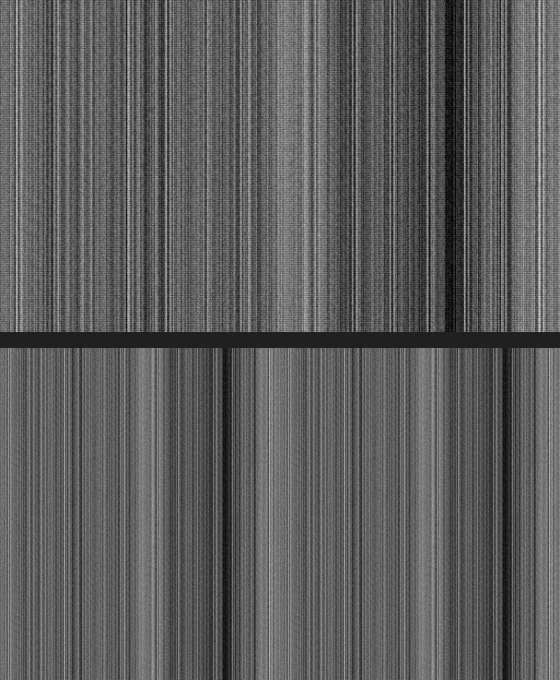
Top, the tile; bottom, the same tile 2 across and 2 down.
Give the GLSL for this texture, as a Shadertoy shader.

```glsl
// Grey vertical scan lines with beaded bright stripes, soft shading and fine grain.

float hash(vec2 p) {
    return fract(sin(dot(p, vec2(12.9898, 78.233))) * 43758.5453);
}

// Value noise that wraps after a whole number of cells
float wrapNoise(vec2 p, vec2 period) {
    p -= 0.5;
    vec2 cell = floor(p), f = smoothstep(0.0, 1.0, p - cell);
    vec2 a = mod(cell, period), b = mod(cell + 1.0, period);
    return mix(mix(hash(a), hash(vec2(b.x, a.y)), f.x),
               mix(hash(vec2(a.x, b.y)), hash(b), f.x), f.y);
}

// One-dimensional wrapping noise across the width
float columns(float x, float count, float seed) {
    float p = x * count - 0.5, cell = floor(p);
    float a = hash(vec2(mod(cell, count), seed));
    float b = hash(vec2(mod(cell + 1.0, count), seed));
    return mix(a, b, smoothstep(0.0, 1.0, p - cell));
}

// Soft band around a centre, continued over the side edges
float band(float x, float centre, float width) {
    float d = (fract(x - centre + 0.5) - 0.5) / width;
    return exp(-d * d);
}

// Broad light and dark zones
float shading(float x) {
    float lift = smoothstep(0.928, 0.934, x) + 1.0 - smoothstep(0.0, 0.035, x);
    return 0.09 * lift
         + 0.09 * band(x, 0.545, 0.045)
         - 0.17 * band(x, 0.815, 0.028)
         - 0.08 * band(x, 0.275, 0.022)
         - 0.06 * band(x, 0.61, 0.025)
         - 0.07 * band(x, 0.77, 0.13);
}

// Regularly spaced pairs of bright lines with dark companions
float stripePairs(float x) {
    float t = fract(x * 15.0);
    float strength = 0.5 + 0.5 * hash(vec2(floor(x * 15.0), 7.0));
    float bright = band(t, 0.45, 0.024) + 0.8 * band(t, 0.56, 0.024);
    float dark = band(t, 0.39, 0.025) + band(t, 0.505, 0.022);
    return strength * (0.30 * bright - 0.13 * dark);
}

void mainImage(out vec4 fragColor, in vec2 fragCoord) {
    vec2 uv = fragCoord / iResolution.xy;

    // Thin and medium vertical lines
    float tone = 0.36 + shading(uv.x) + stripePairs(uv.x);
    tone += 0.22 * (columns(uv.x, 512.0, 3.0) - 0.5);
    tone += 0.14 * (columns(uv.x, 205.0, 11.0) - 0.5);
    tone += 0.18 * pow(columns(uv.x, 512.0, 19.0), 7.0);

    // Row beading, stronger on light lines
    float beads = sin(6.2831853 * 152.0 * uv.y);
    tone += beads * (0.02 + 0.10 * max(tone - 0.25, 0.0));

    // Grain and rare white specks
    vec2 grid = vec2(512.0, 304.0);
    float grain = wrapNoise(uv * grid, grid);
    tone += 0.16 * (grain - 0.5) + 0.4 * smoothstep(0.998, 0.9995, grain);

    fragColor = vec4(vec3(clamp(tone, 0.03, 1.0)), 1.0);
}
```
